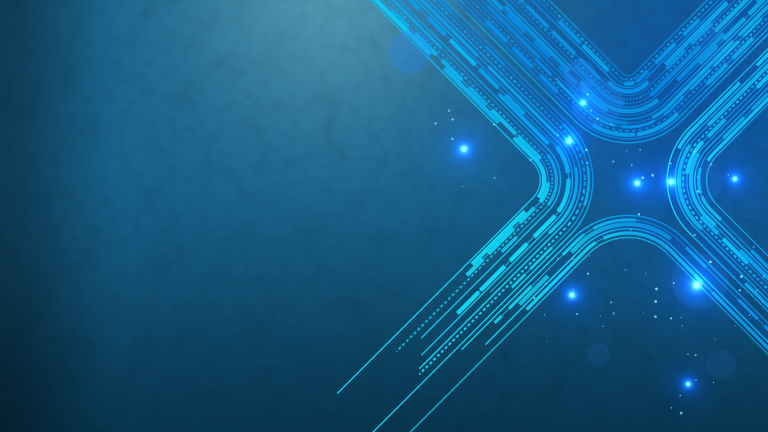
This background is drawn by a WebGL 2 fragment shader. Its source:

```glsl
#version 300 es
precision highp float;
uniform vec2 u_resolution;
out vec4 fragColor;

// Position in canvas heights, third value is size
const vec3 SPARKS[9] = vec3[9](
    vec3(1.074, .655, 1.0), vec3(1.317, .674, 1.1), vec3(1.475, .576, 1.0),
    vec3(1.553, .579, 1.1), vec3(1.701, .586, .8), vec3(1.324, .317, 1.0),
    vec3(1.593, .111, .8), vec3(1.613, .340, 1.5), vec3(1.350, .762, .8));
const vec3 DISCS[8] = vec3[8](
    vec3(1.342, .826, .037), vec3(1.382, .762, .058), vec3(.95, .88, .05),
    vec3(1.66, .90, .06), vec3(1.61, .58, .06), vec3(1.62, .35, .065),
    vec3(1.385, .18, .026), vec3(1.67, .155, .034));

float hash(vec2 v) {
    return fract(sin(dot(v, vec2(127.1, 311.7))) * 43758.5453);
}

vec2 hash2(vec2 v) {
    return vec2(hash(v), hash(v + 37.0));
}

// Squared distance to the nearest jittered cell point
float cellular(vec2 v) {
    vec2 cell = floor(v);
    float nearest = 2.0;
    for (int y = -1; y <= 1; y++)
        for (int x = -1; x <= 1; x++) {
            vec2 id = cell + vec2(x, y);
            vec2 offset = id + hash2(id) - v;
            nearest = min(nearest, dot(offset, offset));
        }
    return nearest;
}

float bell(vec2 v) {
    return exp(-dot(v, v));
}

float fill(float dist, float pixel) {
    return clamp(.5 - dist / pixel, 0.0, 1.0);
}

vec3 backdrop(vec2 p) {
    vec3 col = mix(vec3(.025, .19, .285), vec3(.085, .37, .53), smoothstep(-.15, .68, p.y));
    col *= mix(.62, 1.0, smoothstep(-.02, .3, p.x));
    col = mix(col, vec3(.05, .32, .63), .8 * bell((p - vec2(1.65, .78)) / vec2(.42, .42)));
    col += vec3(.22, .20, .14) * bell((p - vec2(.77, 1.03)) / vec2(.36, .34));
    vec2 warp = p + .012 * sin(p.yx * 31.0 + 2.0 * sin(p * 13.0));
    float mottle = cellular(warp * 13.0) + cellular(warp * 24.0 + 5.0) + cellular(p * 47.0);
    return col * (1.04 - .05 * mottle);
}

// Four rounded chevrons, one per diagonal quadrant, cut into parallel tracks
vec3 circuits(vec3 col, vec2 p, float pixel) {
    vec2 q = p - vec2(1.454, .583);
    bool sideways = abs(q.x) > abs(q.y);
    float arm = sideways ? (q.x < 0.0 ? 0.0 : 2.0) : (q.y > 0.0 ? 1.0 : 3.0);
    vec2 span = arm < .5 ? vec2(.005, .127) : arm < 1.5 ? vec2(.010, .165)
              : arm < 2.5 ? vec2(.014, .105) : vec2(.005, .056);
    float tail = -(q.x + q.y) * .7071;
    vec2 axes = vec2(abs(q.x + q.y), abs(q.x - q.y)) * .7071;
    float radius = .185;
    vec2 bend = max(radius - axes, 0.0);
    vec2 reach = max(axes - radius, 0.0);
    float depth = radius - length(bend) + min(reach.x, reach.y);
    float along = atan(bend.y, bend.x + 1e-5) * .12 + reach.x - reach.y;

    // Soft sheet beneath the tracks
    float sheet = smoothstep(span.x, span.x + .01, depth) * smoothstep(span.y, span.y - .02, depth);
    col = mix(col, vec3(.03, .36, .76), .25 * sheet * smoothstep(.3, .0, tail));

    float count = floor((span.y - span.x) / .0088);
    for (float i = 0.0; i <= count; i++) {
        vec2 seed = vec2(i + 3.0, arm * 17.0 + 5.0);
        float kind = fract(i * .618 + arm * .37 + .15);
        bool rim = i < .5 || i > count - .5;
        bool rail = rim || kind < .28;
        bool dashed = !rail && kind < .42;
        float halfWidth = rail ? .0016 : dashed ? .0022 : mix(.0030, .0050, hash(seed));
        float stride = dashed ? .0125 : kind < .75 ? .26 : .085;
        float dist = abs(depth - mix(span.x, span.y, i / count)) - halfWidth;

        // Solid rails, short dashes or long and short blocks
        float shifted = along + hash(seed + 9.0);
        float cell = floor(shifted / stride);
        float pick = hash(vec2(cell, i + arm * 31.0));
        float dash = abs(fract(shifted / stride) - .5) * stride;
        float share = dashed ? .28 : mix(.2, .49, pick);
        float block = max(dist, dash - share * stride);
        float thread = dist + halfWidth - .0010;
        bool shown = rail || dashed || pick > .3;
        if (!rail) dist = shown ? block : 1.0;
        if (!rail && !dashed && kind > .58) dist = min(dist, thread);

        // Staggered ends on the lower left
        float end = rail ? mix(.5, .68, hash(seed + 4.0)) : dashed ? .66 : mix(.26, .50, hash(seed + 4.0));
        if (rim) end = arm < .5 && i > .5 ? .825 : 1.2;
        if (arm > 2.5 && i < .5) end = .55;
        dist = max(dist, tail - end);
        float cyan = .08 + .35 * pick * pick + .85 * smoothstep(-.02, .26, tail);
        cyan += arm > 1.5 && arm < 2.5 ? .55 * bell(q / .25) + .15 : 0.0;
        cyan += .35 * bell((p - vec2(1.72, .92)) / .15);
        cyan += .5 * bell((p - vec2(1.613, .34)) / .07);
        vec3 ink = mix(vec3(.02, .50, .90), vec3(.07, .86, .98), clamp(cyan, 0.0, 1.0));
        col = mix(col, ink, fill(dist, pixel) * mix(.75, 1.0, hash(seed + 2.0)));
    }
    return col;
}

void main() {
    float pixel = 1.0 / u_resolution.y;
    vec2 p = gl_FragCoord.xy * pixel;
    vec3 col = circuits(backdrop(p), p, pixel);

    // Translucent discs
    for (int i = 0; i < 8; i++) {
        float dist = length(p - DISCS[i].xy) - DISCS[i].z;
        float strength = DISCS[i].y < .2 ? .10 : DISCS[i].z < .059 ? .32 : .16;
        col = mix(col, vec3(.15, .52, .93), strength * smoothstep(.003, -.003, dist));
    }

    // Glowing sparks
    float nearest = 1.0;
    for (int i = 0; i < 9; i++) {
        vec2 offset = (p - SPARKS[i].xy) / SPARKS[i].z;
        nearest = min(nearest, length(offset));
        col += vec3(.0, .03, .14) * bell(offset / .06);
        col += vec3(.0, .13, .45) * bell(offset / .023);
        col += vec3(.25, .5, .5) * bell(offset / .010);
        col += vec3(.5, .4, .2) * bell(offset / .005);
    }

    // Fine dust around the sparks
    vec2 grid = p / .032;
    vec2 id = floor(grid);
    vec2 speck = (fract(grid) - .2 - .6 * hash2(id)) * .032;
    float size = mix(.001, .0032, hash(id + 71.0));
    float dust = fill(length(speck) - size, pixel) * step(.72, hash(id + 13.0));
    col = mix(col, vec3(.45, .87, 1.0), dust * smoothstep(.14, .06, nearest));
    fragColor = vec4(clamp(col, 0.0, 1.0), 1.0);
}
```
